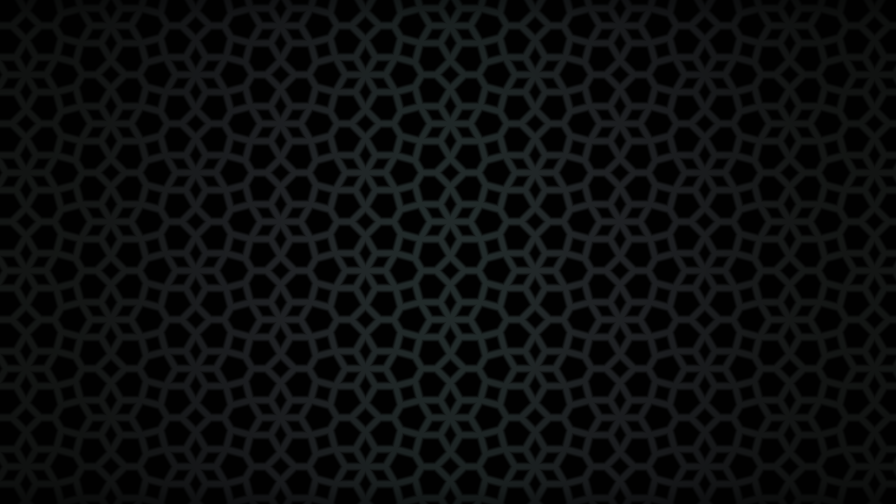
Write a WebGL 2 fragment shader that draws this pattern.

```glsl
#version 300 es
precision highp float;

uniform vec2 u_resolution;
out vec4 fragColor;

const float SPACING = 0.1944;               // star to star, in canvas heights
const vec2 STAR_OFFSET = vec2(0.0046, 0.0602);
const float HALF_WIDTH = 0.036;             // line sizes, in star spacings
const float SOFTNESS = 0.021;
const vec3 GROUND = vec3(0.003, 0.004, 0.004);
const vec3 TEAL = vec3(0.132, 0.166, 0.165);
const vec3 SLATE = vec3(0.138, 0.148, 0.160);
const vec3 MOSS = vec3(0.130, 0.146, 0.138);
const float EDGE_DIM = 0.44;                // light lost toward the left and right
const float TOP_DIM = 0.28;                 // light lost toward the top and bottom
const float ROOT3 = 1.7320508;

float segmentDistance(vec2 p, vec2 a, vec2 b) {
    vec2 ab = b - a;
    return length(p - a - ab * clamp(dot(p - a, ab) / dot(ab, ab), 0.0, 1.0));
}

// Offset from the nearest star centre of a hexagonal lattice
vec2 hexCell(vec2 p) {
    vec2 size = vec2(ROOT3, 1.0);
    vec2 a = mod(p, size) - 0.5 * size;
    vec2 b = mod(p - 0.5 * size, size) - 0.5 * size;
    return dot(a, a) < dot(b, b) ? a : b;
}

// Mirror all twelve sectors of a star into one of 30 degrees
vec2 foldSector(vec2 p) {
    vec2 normal = vec2(-0.5, 0.5 * ROOT3);
    p = abs(p);
    p -= 2.0 * max(dot(p, normal), 0.0) * normal;
    return vec2(p.x, abs(p.y));
}

// Rhombus star, squares between stars, and three-way joints
float latticeDistance(vec2 p) {
    float side = 0.5 / (ROOT3 + sqrt(0.5));
    vec2 notch = vec2(side, 0.0);
    vec2 tip = side * vec2(1.5, 0.5 * ROOT3);
    vec2 middle = vec2(0.25 * ROOT3, 0.25);
    vec2 corner = middle + side * sqrt(0.5) * vec2(0.5, -0.5 * ROOT3);
    vec2 joint = vec2(1.0 / ROOT3, 0.0);

    float d = segmentDistance(p, vec2(0.0), notch);
    d = min(d, segmentDistance(p, notch, tip));
    d = min(d, segmentDistance(p, tip, corner));
    return min(d, segmentDistance(p, corner, joint));
}

void main() {
    vec2 centred = (gl_FragCoord.xy - 0.5 * u_resolution) / u_resolution.y;
    vec2 p = foldSector(hexCell((centred - STAR_OFFSET) / SPACING));

    // Soft line coverage
    float pixel = 1.0 / (u_resolution.y * SPACING);
    float soft = max(SOFTNESS, 0.7 * pixel);
    float line = 1.0 - smoothstep(HALF_WIDTH - soft, HALF_WIDTH + soft, latticeDistance(p));

    // Tint shifts from the centre outward
    vec2 edge = abs(gl_FragCoord.xy / u_resolution * 2.0 - 1.0);
    vec3 tint = mix(TEAL, SLATE, smoothstep(0.05, 0.4, edge.x));
    tint = mix(tint, MOSS, smoothstep(0.5, 0.9, edge.x));

    // Vignette
    float light = 1.0 - EDGE_DIM * smoothstep(0.0, 1.0, edge.x);
    light *= 1.0 - TOP_DIM * edge.y * edge.y;
    light *= 1.0 - 0.25 * smoothstep(0.9, 1.0, edge.y);

    fragColor = vec4(mix(GROUND, tint * light, line), 1.0);
}
```
